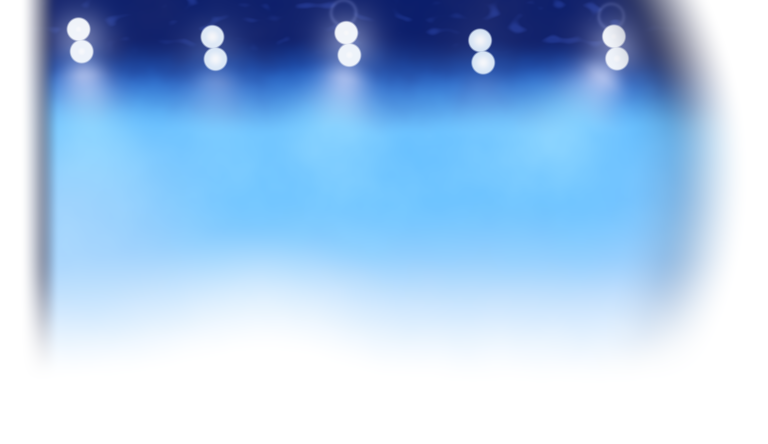
Write a Shadertoy shader that draws this background.

```glsl
// Stage lights: five twin lamps on a dark rig shine into blue haze that
// fades to white below and at the sides. Built from vertical gradients,
// soft cones for the beams, discs for the lamps and gradient-noise mist.

#define LAMP_COUNT 5
#define LAMP_RADIUS 0.026
#define LAMP_START vec2(0.177, 0.934)
#define LAMP_SPACING 0.3015
#define TWIN_OFFSET vec2(0.007, -0.050)
#define BEAM_SPREAD 0.36
#define BEAM_LENGTH 0.26
#define MIST_AMOUNT 0.10

const vec3 NAVY  = vec3(0.065, 0.13, 0.42);
const vec3 ROYAL = vec3(0.16, 0.38, 0.76);
const vec3 SKY   = vec3(0.40, 0.75, 1.00);
const vec3 PALE  = vec3(0.69, 0.84, 0.99);
const vec3 CYAN  = vec3(0.72, 0.93, 1.00);
const vec3 LILAC = vec3(0.87, 0.89, 1.00);
const vec3 DUSK  = vec3(0.27, 0.28, 0.38);
const vec3 WHITE = vec3(1.0);

// Tilt and strength of each beam, left to right
const float TILT[LAMP_COUNT]  = float[](0.08, 0.0, -0.22, 0.0, -0.78);
const float POWER[LAMP_COUNT] = float[](0.80, 0.34, 0.82, 0.12, 0.82);

vec2 hashGradient(vec2 cell) {
    vec2 h = vec2(dot(cell, vec2(127.1, 311.7)), dot(cell, vec2(269.5, 183.3)));
    return 2.0 * fract(sin(h) * 43758.5) - 1.0;
}

float gradientNoise(vec2 p) {
    vec2 i = floor(p), f = fract(p);
    vec2 u = f * f * f * (f * (f * 6.0 - 15.0) + 10.0);
    vec2 e = vec2(0.0, 1.0);
    float low  = mix(dot(hashGradient(i), f),
                     dot(hashGradient(i + e.yx), f - e.yx), u.x);
    float high = mix(dot(hashGradient(i + e.xy), f - e.xy),
                     dot(hashGradient(i + e.yy), f - e.yy), u.x);
    return mix(low, high, u.y);
}

float mist(vec2 p) {
    float sum = 0.0, gain = 0.5;
    for (int i = 0; i < 4; i++) {
        sum += gain * gradientNoise(p);
        p = mat2(1.6, 1.2, -1.2, 1.6) * p + 3.7;
        gain *= 0.5;
    }
    return sum;
}

// Falls from 1 to 0 between a and b
float fade(float a, float b, float x) { return 1.0 - smoothstep(a, b, x); }

float bell(float x, float width) { return exp(-x * x / (width * width)); }

float disc(float dist, float radius) {
    return fade(radius - 0.003, radius + 0.003, dist);
}

vec2 lampPosition(int i) {
    float k = float(i);
    return LAMP_START + vec2(LAMP_SPACING * k, -0.004 * k - 0.013 * float(i % 2));
}

vec3 haze(vec2 p, float n) {
    float y = p.y + 0.06 * n;
    vec3 col = mix(NAVY, ROYAL, fade(0.79, 0.92, y));
    col = mix(col, SKY, fade(0.70, 0.85, y));
    float side = smoothstep(0.32, 0.78, abs(p.x - 0.93));
    col = mix(col, PALE, 0.75 * side * fade(0.50, 0.78, y));
    col = mix(col, PALE, fade(0.30, 0.56, y));
    return col + MIST_AMOUNT * n * smoothstep(0.2, 0.5, y) * vec3(1.0, 0.6, 0.1);
}

vec3 addBeam(vec3 col, vec2 d, float tilt, float power, float n) {
    vec2 axis = normalize(vec2(tilt, -1.0));
    float along = max(dot(d, axis), 0.0);
    float across = dot(d, vec2(-axis.y, axis.x));
    float light = bell(across, 0.03 + BEAM_SPREAD * along) * exp(-along / BEAM_LENGTH);
    light *= smoothstep(0.0, 0.06, along) * power * (1.0 + 0.6 * n);
    return mix(col, mix(LILAC, CYAN, smoothstep(0.06, 0.18, along)), clamp(light, 0.0, 1.0));
}

void mainImage(out vec4 fragColor, in vec2 fragCoord) {
    // Height is one unit; width follows a fixed stage ratio
    vec2 p = fragCoord / iResolution.xy * vec2(1.73, 1.0);
    float n = mist(p * 5.0);
    vec3 col = haze(p, n);

    // Faint rig bars and glints behind the lamps
    float rig = gradientNoise(p * vec2(22.0, 38.0));
    col += vec3(0.06, 0.08, 0.14) * smoothstep(0.15, 0.5, rig) * smoothstep(0.87, 0.92, p.y);

    // Beams, then halos, hangers and twin discs
    for (int i = 0; i < LAMP_COUNT; i++)
        col = addBeam(col, p - lampPosition(i) - TWIN_OFFSET, TILT[i], POWER[i], n);
    for (int i = 0; i < LAMP_COUNT; i++) {
        vec2 d = p - lampPosition(i);
        float ring = abs(length(d - vec2(-0.006, 0.045)) - 0.028);
        col += 0.10 * bell(ring, 0.005) * step(2.0, float(i)) * float(1 - i % 2);
        col = mix(col, LILAC, 0.55 * POWER[i] * bell(length(d - 0.5 * TWIN_OFFSET), 0.065));
        for (int k = 0; k < 2; k++) {
            float r = length(d - TWIN_OFFSET * float(k));
            vec3 glass = mix(vec3(0.86, 0.92, 0.98), WHITE, max(POWER[i] - 0.1 * float(k), bell(r, 0.016)));
            col = mix(col, glass, 0.95 * disc(r, LAMP_RADIUS));
        }
    }

    // Dusky fringe along both sides, strongest at the upper right
    float edge = 1.61 - 0.55 * (p.y - 0.60) * (p.y - 0.60);
    float leftDusk = 0.8 * fade(0.085, 0.135, p.x);
    float rightDusk = smoothstep(edge - 0.20, edge - 0.02, p.x) * mix(0.22, 0.85, smoothstep(0.65, 0.92, p.y));
    col = mix(col, DUSK, max(leftDusk, rightDusk));

    // White floor glow, higher left of centre, and white side borders
    float rise = 0.07 * bell(p.x - 0.58, 0.22);
    col = mix(col, WHITE, fade(0.13 + rise, 0.43 + rise, p.y + 0.03 * n));
    float inside = smoothstep(0.045, 0.125, p.x) * fade(edge - 0.11, edge + 0.08, p.x);
    fragColor = vec4(clamp(mix(WHITE, col, inside), 0.0, 1.0), 1.0);
}
```
